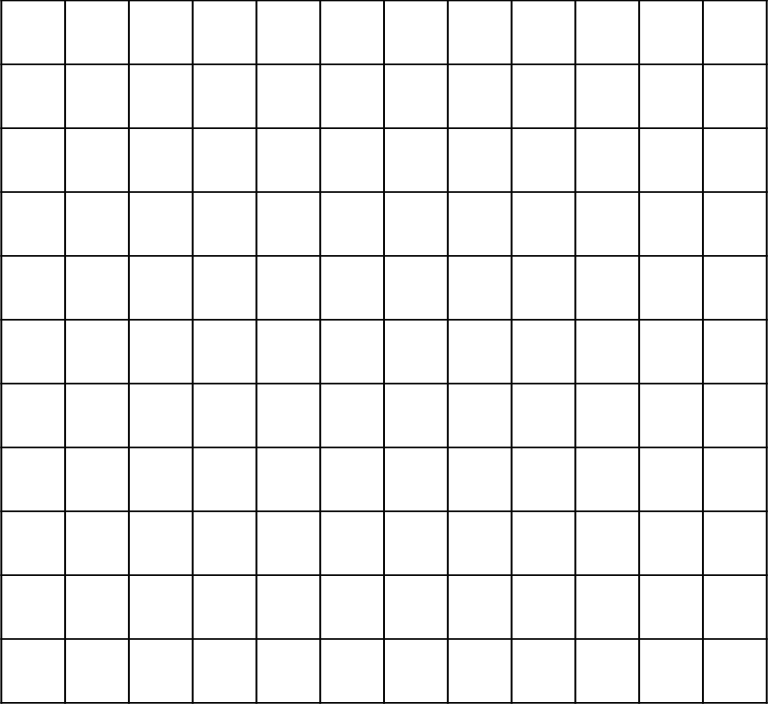
Give the GLSL for this pattern, as a Shadertoy shader.

```glsl
// Square grid of thin black lines on white, 12 cells across and 11 down.
#define CELLS vec2(12.0, 11.0)
#define CELL_SIZE vec2(0.08305, 0.08314)  // all lengths in canvas widths
#define GRID_ORIGIN vec2(0.00172, 0.0015)
#define LINE_WIDTH vec2(0.0025, 0.0022)   // upright, level
#define INK vec3(0.02)
#define PAPER vec3(1.0)

// Distance on each axis to the nearest line, with none beyond the border
vec2 lineDistance(vec2 p) {
    vec2 q = (p - GRID_ORIGIN) / CELL_SIZE;
    vec2 nearest = clamp(floor(q + 0.5), vec2(0.0), CELLS);
    return abs(q - nearest) * CELL_SIZE;
}

// Share of a pixel that a band of the given width covers
vec2 bandCoverage(vec2 dist, vec2 width, float pixel) {
    vec2 edge = (0.5 * width - dist) / pixel + 0.5;
    return clamp(edge, vec2(0.0), min(width / pixel, vec2(1.0)));
}

void mainImage(out vec4 fragColor, in vec2 fragCoord) {
    float pixel = 1.0 / iResolution.x;
    vec2 p = fragCoord * pixel;
    vec2 cover = bandCoverage(lineDistance(p), LINE_WIDTH, pixel);

    // End every line at the outer edge of the border
    vec2 extent = CELLS * CELL_SIZE;
    vec2 fromCenter = abs(p - GRID_ORIGIN - 0.5 * extent);
    cover *= bandCoverage(fromCenter, extent + LINE_WIDTH, pixel).yx;

    // Union of upright and level lines
    float ink = 1.0 - (1.0 - cover.x) * (1.0 - cover.y);
    fragColor = vec4(mix(PAPER, INK, ink), 1.0);
}
```
